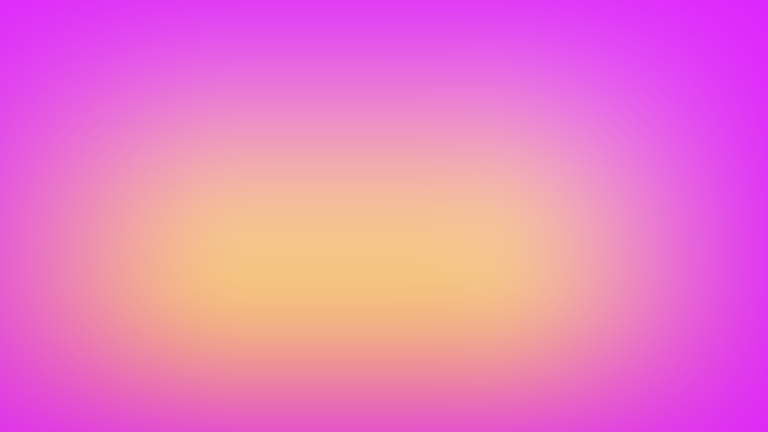
Reproduce this background procedurally as a Shadertoy shader.

```glsl
// Soft plateau: rises across rise.x..rise.y, falls across fall.x..fall.y
float plateau(float p, vec2 rise, vec2 fall) {
    return smoothstep(rise.x, rise.y, p) * (1.0 - smoothstep(fall.x, fall.y, p));
}

void mainImage(out vec4 fragColor, in vec2 fragCoord) {
    vec2 uv = fragCoord / iResolution.xy;

    // Rounded glow, brightest a little below the centre
    float glow = plateau(uv.x, vec2(-0.23, 0.33), vec2(0.62, 1.12))
               * plateau(uv.y, vec2(-0.225, 0.385), vec2(0.425, 1.195));

    // The glow turns from peach at the top to orange at the bottom, cooler on the right
    float warmth = 0.66 - 0.46 * uv.y - 0.12 * smoothstep(0.5, 0.9, uv.x);
    vec3 violet = vec3(0.865, 0.135, 0.99);
    vec3 peach = vec3(0.96, 0.77, 1.0 - warmth);

    fragColor = vec4(mix(violet, peach, glow), 1.0);
}
```
